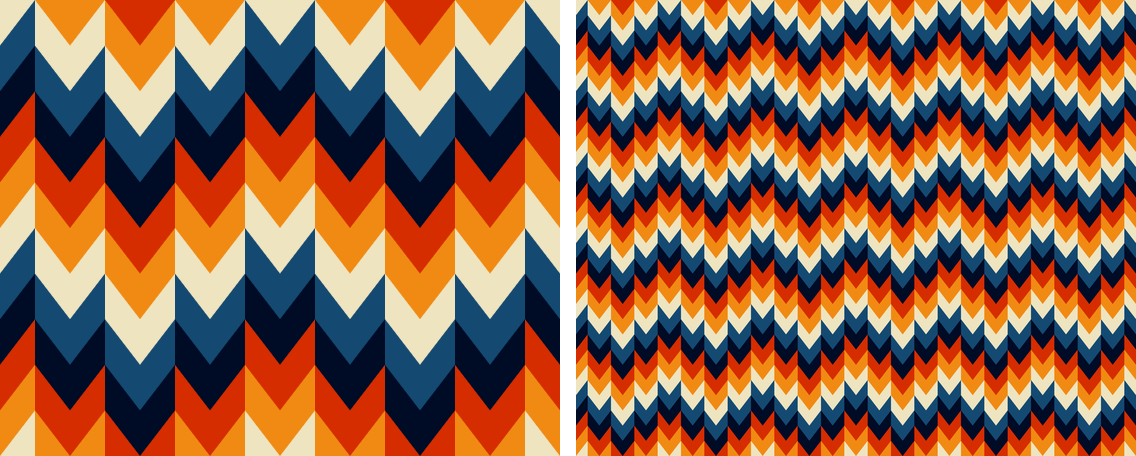
Left, the tile; right, the same tile 3 across and 3 down.
A Shadertoy shader for this pattern:

```glsl
// Stepped columns of V-shaped chevron bands in five flat retro colours.

#define COLUMNS 8.0        // columns across, a multiple of STEP_CYCLE
#define REPEATS_DOWN 2.0   // colour cycles from top to bottom
#define STEP_CYCLE 4.0     // columns before the stepping starts again
#define V_DEPTH 1.0        // depth of each V, in bands
#define BLUE vec3(0.078, 0.290, 0.447)
#define NAVY vec3(0.000, 0.043, 0.150)
#define RED vec3(0.835, 0.176, 0.000)
#define ORANGE vec3(0.945, 0.541, 0.075)
#define CREAM vec3(0.933, 0.894, 0.753)

const float BAND_COLOURS = 5.0;

// Colour of a band, counted downward and cycling.
vec3 bandColour(float band) {
    float k = mod(band, BAND_COLOURS);
    if (k < 0.5) return BLUE;
    if (k < 1.5) return NAVY;
    if (k < 2.5) return RED;
    if (k < 3.5) return ORANGE;
    return CREAM;
}

// Blend weight across an edge at zero, one pixel wide.
float edgeBlend(float dist, float pixel) {
    return clamp(dist / pixel + 0.5, 0.0, 1.0);
}

// Chevron stack of one column; p is in columns across and bands down.
vec3 chevronColumn(vec2 p, float column, vec2 pixel) {
    float halfCycle = 0.5 * STEP_CYCLE;
    float drop = halfCycle - abs(mod(column, STEP_CYCLE) - halfCycle);
    float notch = V_DEPTH * (1.0 - 2.0 * abs(p.x - column));
    float level = p.y - drop - notch;

    // Smooth the nearest band edge.
    float band = floor(level + 0.5);
    float levelPixel = length(pixel * vec2(2.0 * V_DEPTH, 1.0));
    return mix(bandColour(band - 1.0), bandColour(band),
               edgeBlend(level - band, levelPixel));
}

void mainImage(out vec4 fragColor, in vec2 fragCoord) {
    vec2 grid = vec2(COLUMNS, REPEATS_DOWN * BAND_COLOURS);
    vec2 pixel = grid / iResolution.xy;
    vec2 p = fragCoord * pixel;
    p.y = grid.y - p.y;

    // Columns are centred on whole numbers; blend the pair around this point.
    float column = floor(p.x);
    vec3 colour = mix(chevronColumn(p, column, pixel),
                      chevronColumn(p, column + 1.0, pixel),
                      edgeBlend(p.x - column - 0.5, pixel.x));
    fragColor = vec4(colour, 1.0);
}
```
